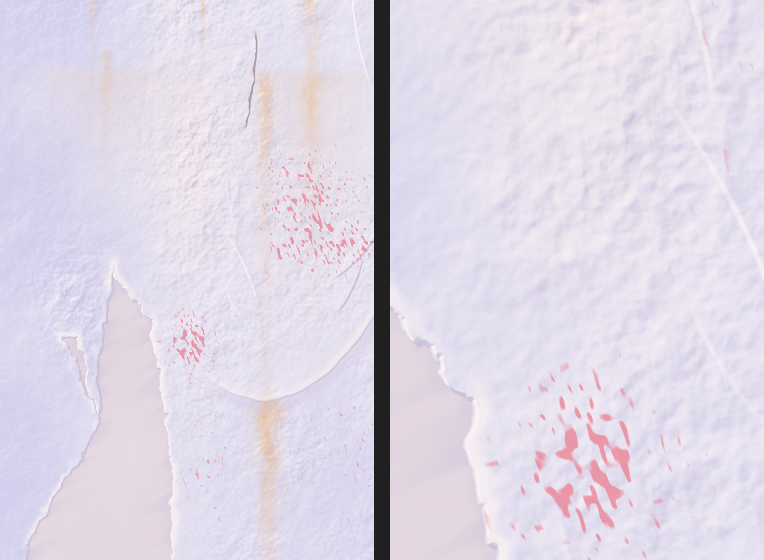
Left, the full canvas; right, a detail of the centre.
Reproduce this texture procedurally as a WebGL 2 fragment shader.

```glsl
#version 300 es
precision highp float;
// Peeling whitewashed wall: a height field of grain, folds and flakes is lit
// from the upper left, then tinted with rust runs and pink paint specks.
// Lengths are in canvas heights.
uniform vec2 u_resolution;
out vec4 fragColor;

float hash(vec2 p) { return fract(sin(dot(p, vec2(127.1, 311.7))) * 43758.55); }

float noise(vec2 p) {
  vec2 i = floor(p), f = fract(p);
  f = f * f * (3.0 - 2.0 * f);
  return mix(mix(hash(i), hash(i + vec2(1, 0)), f.x),
             mix(hash(i + vec2(0, 1)), hash(i + vec2(1, 1)), f.x), f.y);
}

float fbm(vec2 p) {
  float sum = 0.0, amp = 0.5;
  for (int i = 0; i < 4; i++) {
    sum += amp * noise(p);
    p = mat2(1.6, 1.2, -1.2, 1.6) * p + 7.3;
    amp *= 0.5;
  }
  return sum;
}

float bell(float x) { return exp(-x * x); }

float blob(vec2 p, float x, float y, float rx, float ry) {
  return bell((p.x - x) / rx) * bell((p.y - y) / ry);
}

// Raised lip: steep on the negative side, a slow fall on the positive side
float lip(float s) { return smoothstep(-0.004, 0.0, s) * exp(-max(s, 0.0) * 45.0); }

float fold(vec2 p, vec4 ends, float bend) {
  vec2 t = ends.zw - ends.xy, q = p - ends.xy;
  float len = length(t), u = dot(q, t) / (len * len);
  float s = (q.y * t.x - q.x * t.y) / len - bend * 4.0 * u * (1.0 - u);
  return lip(s) * smoothstep(0.0, 0.2, u) * (1.0 - smoothstep(0.6, 1.0, u));
}

// Signed depth inside the bare patches, positive where the coat is gone
float peelDepth(vec2 p) {
  p += 0.02 * (vec2(fbm(p * 50.0), fbm(p * 50.0 + 31.0)) - 0.47);
  float left = 0.047 + 0.13 * smoothstep(0.0, 0.27, p.y) + 0.026 * smoothstep(0.35, 0.523, p.y);
  float right = 0.307 - 0.04 * smoothstep(0.15, 0.47, p.y) - 0.064 * smoothstep(0.42, 0.523, p.y);
  float tall = min(min(p.x - left, right - p.x), (0.523 - p.y) * 0.5);
  float drop = 0.4 - p.y;
  float chip = min(min(p.x - 0.11 - 0.45 * drop, 0.137 + 0.25 * drop - p.x), drop);
  return max(tall, chip);
}

// Signed distance to the large sagging curve
float sagDistance(vec2 p) {
  float x = p.x - 0.47;
  return (p.y - 0.285 - 4.0 * x * x - 0.014 * (fbm(p * 22.0) - 0.5)) / sqrt(1.0 + 64.0 * x * x);
}

float height(vec2 p) {
  float bare = smoothstep(-0.002, 0.002, peelDepth(p));
  float rough = 0.35 + 0.6 * smoothstep(0.4, 0.6, fbm(p * 7.0 + 3.0)) * smoothstep(0.2, 0.35, p.x)
    + 0.6 * blob(p, 0.34, 0.75, 0.08, 0.3) + 1.4 * blob(p, 0.13, 0.46, 0.06, 0.09)
    + 0.6 * blob(p, 0.5, 0.2, 0.12, 0.12) + 0.5 * blob(p, 0.3, 1.0, 0.3, 0.07);
  vec2 warped = p + 0.02 * fbm(p * 14.0);
  float grain = 0.0018 * noise(p * 170.0) + 0.0075 * fbm(warped * 52.0)
    - 0.011 * abs(fbm(warped * vec2(22, 15)) - 0.47);
  float folds = fold(p, vec4(0.378, 0.622, 0.466, 0.44), 0.012)
    + 0.6 * fold(p, vec4(0.398, 0.68, 0.416, 0.6), 0.004)
    + 0.8 * fold(p, vec4(0.4, 0.49, 0.495, 0.37), -0.01)
    + fold(p, vec4(0.6, 0.44, 0.65, 0.56), -0.008)
    + 0.8 * fold(p, vec4(0.59, 0.5, 0.69, 0.62), -0.012)
    + fold(p, vec4(0.63, 1.02, 0.675, 0.82), -0.01)
    + 0.8 * lip(sagDistance(p)) * smoothstep(0.33, 0.42, p.x);
  return (grain * rough + 0.02 * fbm(p * 7.0) + 0.006 * folds) * (1.0 - 0.9 * bare) - 0.004 * bare;
}

// Stain running down from a top edge
float run(vec2 p, float x, float width, float top, float len) {
  float s = (p.x - x + 0.014 * (fbm(p * vec2(40, 14)) - 0.47)) / width;
  return bell(s) * exp(-max(top - p.y, 0.0) / len) * (1.0 - smoothstep(top - 0.012, top + 0.008, p.y));
}

void main() {
  vec2 p = gl_FragCoord.xy / u_resolution.y;
  float depth = peelDepth(p), bare = smoothstep(-0.0015, 0.0015, depth), coat = 1.0 - bare;
  float cloud = fbm(p * 5.0 + 11.0);

  // Coat, cool at the left and lower right, over a pinkish ground
  float warmth = smoothstep(0.0, 0.3, p.x + 0.4 * (cloud - 0.47)) - 0.6 * blob(p, 0.62, 0.1, 0.25, 0.2);
  vec3 col = mix(vec3(0.83, 0.822, 0.932), vec3(0.9, 0.886, 0.942), clamp(warmth, 0.0, 1.0));
  col = mix(col, vec3(0.95, 0.905, 0.91), 0.6 * blob(p, 0.34, 0.72, 0.07, 0.2));
  col = mix(col, mix(vec3(0.87, 0.82, 0.865), vec3(0.93, 0.885, 0.9), cloud), bare);

  // Washes and rust
  float wash = run(p, 0.2, 0.12, 0.88, 0.12) + run(p, 0.56, 0.1, 0.875, 0.2);
  col = mix(col, vec3(0.9, 0.84, 0.83), 0.6 * wash);
  float rust = 0.75 * run(p, 0.475, 0.012, 0.875, 0.1) + 0.25 * run(p, 0.475, 0.014, 0.875, 0.7)
    + 0.9 * run(p, 0.48, 0.022, 0.288, 0.15) + 0.5 * run(p, 0.556, 0.015, 1.02, 0.2)
    + 0.4 * run(p, 0.556, 0.018, 0.87, 0.12) + 0.8 * run(p, 0.362, 0.004, 1.01, 0.08)
    + 0.5 * run(p, 0.167, 0.005, 1.0, 0.06) + 0.4 * run(p, 0.19, 0.008, 0.91, 0.12);
  rust *= 2.0 * fbm(p * vec2(70, 30));
  col = mix(col, vec3(0.91, 0.76, 0.62), clamp(rust, 0.0, 0.85) * coat);

  // Relief
  float shade = clamp((height(p) - height(p + vec2(-0.0014, 0.0014))) / 0.002, -1.0, 1.0);
  col = mix(col, vec3(0.985, 0.955, 0.96), 0.9 * max(shade, 0.0));
  col = mix(col, vec3(0.74, 0.71, 0.84), 0.65 * max(-shade, 0.0));

  // Pale rims and feathered shadows
  float feather = 0.003 + 0.05 * pow(noise(vec2(p.x * 12.0, (p.y - 0.5 * p.x) * 80.0)), 3.0);
  float flake = smoothstep(0.3, 0.65, fbm(p * 20.0));
  col = mix(col, vec3(0.975, 0.945, 0.945), 0.8 * flake * coat * bell((depth + 0.005) / 0.006));
  col = mix(col, vec3(0.81, 0.77, 0.86), 0.5 * bare * exp(-max(depth, 0.0) / feather));
  float sag = sagDistance(p), along = smoothstep(0.34, 0.44, p.x);
  col = mix(col, vec3(0.98, 0.95, 0.93), 0.6 * along * bell((sag - 0.003) / 0.005));
  col = mix(col, vec3(0.8, 0.77, 0.88), 0.4 * along * bell((sag + 0.012) / 0.01));

  // Pink specks, slanted dashes
  float density = 0.8 * blob(p, 0.58, 0.56, 0.11, 0.05) + 0.65 * blob(p, 0.56, 0.66, 0.12, 0.09)
    + blob(p, 0.335, 0.39, 0.045, 0.05) + 0.4 * blob(p, 0.63, 0.2, 0.09, 0.12)
    + 0.35 * blob(p, 0.37, 0.18, 0.07, 0.13);
  float level = 0.96 - 0.5 * density * (0.4 + fbm(p * 16.0));
  float dash = noise(vec2(p.x + 0.35 * p.y, p.y) * vec2(290, 135) + 0.7 * noise(p * 90.0));
  col = mix(col, vec3(0.92, 0.52, 0.59), 0.8 * coat * smoothstep(level, level + 0.2, dash));

  // Open crack
  float climb = clamp((p.y - 0.765) / 0.185, 0.0, 1.0), wobble = fbm(p * 50.0) - 0.47;
  float gap = abs(p.x - 0.458 + 0.022 * pow(1.0 - climb, 2.0) + 0.008 * wobble);
  float open = smoothstep(0.0, 0.1, climb) * (1.0 - smoothstep(0.9, 1.0, climb));
  col = mix(col, vec3(0.62, 0.54, 0.57), 0.8 * open * (1.0 - smoothstep(0.0005, 0.003 + 0.004 * wobble, gap)));
  fragColor = vec4(col, 1.0);
}
```
